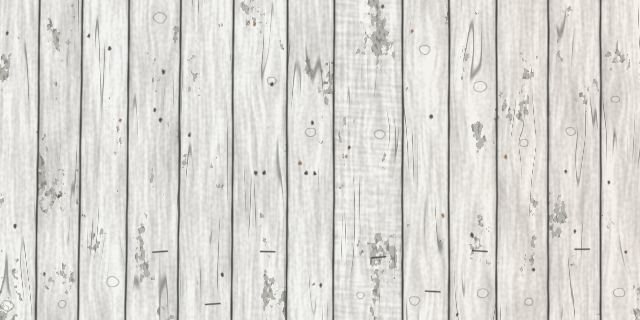
Give the GLSL for this texture, as a WebGL 2 fragment shader.

```glsl
#version 300 es
precision highp float;
// Thirteen upright boards of weathered white paint, parted by thin dark gaps.
// Stretched gradient noise gives the grain, bent around knots; thresholded noise
// chips the paint, and hashed positions scatter knots, nail holes and bent nails.

uniform vec2 u_resolution;
out vec4 fragColor;

const int BOARDS = 13;
// Gap positions at mid height, in canvas heights, and paint loss of each board
const float EDGE[14] = float[](-0.03, 0.118, 0.251, 0.398, 0.560, 0.727, 0.897,
                               1.043, 1.258, 1.403, 1.552, 1.713, 1.877, 2.04);
const float WEAR[13] = float[](0.4, 0.95, 0.2, 0.75, 0.45, 0.35, 0.3,
                               0.6, 0.15, 0.25, 0.6, 0.45, 0.35);
const int SAWN_BOARD = 7;
const float GAP_HALF_WIDTH = 0.0026;
const float LEAN = 0.014;
const float KNOT_CHANCE = 0.6;
const float NAIL_CHANCE = 0.55;
const float HOLE_CHANCE = 0.6;
const float HOLE_ROW = 0.455;

const vec3 WHITE = vec3(0.94, 0.94, 0.93);
const vec3 WORN  = vec3(0.80, 0.79, 0.78);
const vec3 BARE  = vec3(0.65, 0.65, 0.62);
const vec3 DARK  = vec3(0.45, 0.45, 0.42);
const vec3 GAP   = vec3(0.27, 0.27, 0.25);
const vec3 IRON  = vec3(0.27, 0.23, 0.21);
const vec3 RUST  = vec3(0.56, 0.40, 0.28);
const vec3 WARM  = vec3(1.0, 0.985, 0.965);

vec2 hash2(vec2 p) {
    vec3 q = fract(p.xyx * vec3(0.1031, 0.1030, 0.0973));
    q += dot(q, q.yzx + 33.33);
    return fract((q.xx + q.yz) * q.zy);
}

float corner(vec2 cell, vec2 offset, vec2 f) {
    float a = 6.2832 * hash2(cell + offset).x;
    return dot(vec2(cos(a), sin(a)), f - offset);
}

float noise(vec2 p) {
    vec2 i = floor(p), f = p - i;
    vec2 w = f * f * f * (f * (f * 6.0 - 15.0) + 10.0);
    return 1.4 * mix(mix(corner(i, vec2(0, 0), f), corner(i, vec2(1, 0), f), w.x),
                     mix(corner(i, vec2(0, 1), f), corner(i, vec2(1, 1), f), w.x), w.y);
}

float fbm(vec2 p) {
    return noise(p) + 0.5 * noise(p * 2.03 + 7.1) + 0.25 * noise(p * 4.1 + 3.7);
}

float edgeAt(int i, float y) {
    float e = EDGE[i];
    return e + LEAN * clamp(1.2 - e, 0.0, 1.0) * (y - 0.5)
             + 0.002 * noise(vec2(y * 4.0, e * 31.0));
}

// Coverage of a shape from its signed distance
float fill(float d, float soft) { return 1.0 - smoothstep(-soft, soft, d); }

void main() {
    float px = 1.0 / u_resolution.y;
    vec2 p = gl_FragCoord.xy * px;

    // Board under this point
    int board = 0;
    for (int i = 1; i < BOARDS; i++) board += int(p.x > edgeAt(i, p.y));
    float left = edgeAt(board, p.y), right = edgeAt(board + 1, p.y);
    float width = right - left, middle = 0.5 * (left + right);
    float id = float(board), wear = WEAR[board];
    vec2 seed = vec2(id * 17.3, id * 5.7);

    // Knots push the grain aside and leave a thin ring
    float u = p.x + 0.006 * noise(vec2(p.x * 6.0, p.y * 2.5) + seed);
    float ring = 0.0, heart = 0.0;
    for (int k = 0; k < 2; k++) {
        vec2 h = hash2(vec2(id + 3.0, float(k) + 41.0));
        vec2 g = hash2(vec2(id + 71.0, float(k) + 9.0));
        float y = k == 0 ? 0.03 + 0.09 * h.y : 0.55 + 0.42 * h.y;
        float r = mix(0.012, 0.023, g.y) * step(h.x, KNOT_CHANCE);
        vec2 q = p - vec2(middle + (g.x - 0.5) * 0.5 * width, y);
        vec2 s = q / vec2(1.0, 1.9);
        float reach = 5.0 * r * r;
        u -= s.x * reach / (dot(s, s) + reach + 1e-6);
        float d = length(q * vec2(1.0, 1.2)) + 0.003 * noise(q * 60.0 + seed) - r;
        ring += step(0.001, r) * fill(abs(d) - 0.0012, px);
        heart += step(0.001, r) * fill(d, 0.008);
    }

    // Painted grain
    vec2 grain = vec2(u, p.y) + seed;
    float cathedral = sin(6.2832 * (u * 42.0 + 2.5 * noise(grain * vec2(9.0, 1.4))));
    float tone = 0.70 + 0.3 * (0.4 - wear) + 0.35 * noise(grain * vec2(13.0, 2.5))
               + 0.50 * noise(grain * vec2(55.0, 4.0)) + 0.42 * noise(grain * vec2(115.0, 11.0))
               + 0.30 * noise(p * vec2(95.0, 75.0) + seed) + 0.09 * cathedral + 0.15 * heart;
    if (board == SAWN_BOARD) tone += 0.45 * noise(vec2(p.x * 9.0, p.y * 85.0 + p.x * 6.0));
    vec3 color = mix(WORN, WHITE, clamp(tone, -0.35, 1.12));
    color *= mix(vec3(1.0), WARM, smoothstep(0.9, 1.8, p.x));

    // Chipped paint, heavier along one side of each board
    float side = (p.x - middle) / width * (hash2(seed).x < 0.4 ? -1.0 : 1.0);
    float chip = fbm(grain * vec2(13.0, 4.5)) + 0.5 * fbm(p * vec2(58.0, 40.0) + seed)
               + 0.3 * side - 0.86 + 0.45 * wear;
    vec3 wood = mix(BARE, DARK, smoothstep(0.0, 0.6, noise(p * vec2(110.0, 60.0))));
    color = mix(color, wood, 0.75 * smoothstep(0.0, 0.16, chip));

    // Drying cracks follow the grain
    float crack = abs(noise(grain * vec2(34.0, 1.8) + 11.0));
    float broken = smoothstep(0.12, 0.4, noise(grain * vec2(16.0, 3.5) + 29.0));
    color = mix(color, DARK, 0.65 * broken * fill(crack - 0.04, 0.04));
    color = mix(color, DARK, 0.6 * min(ring, 1.0));

    // Nail holes: a pair in one row, the others loose
    for (int k = 0; k < 5; k++) {
        vec2 h = hash2(vec2(id + 13.0, float(k) + 57.0));
        vec2 g = hash2(vec2(id + 29.0, float(k) + 83.0));
        bool paired = k < 2;
        vec2 c = paired ? vec2(middle + (float(k) - 0.5) * 0.027, HOLE_ROW + 0.006 * g.y)
                        : vec2(middle + (h.x - 0.5) * 0.75 * width, h.y);
        bool present = paired ? abs(id - 5.5) < 1.0 : g.x < HOLE_CHANCE;
        float d = length((p - c) * vec2(1.0, 0.75)) - mix(0.003, 0.0055, g.y);
        d += 0.002 * noise(p * 130.0);
        vec3 tint = !paired && g.x < 0.2 ? RUST : IRON;
        if (present) color = mix(color, tint, 0.85 * fill(d, px));
    }

    // Bent nails low on the boards
    vec2 n = hash2(vec2(id + 91.0, 19.0));
    vec2 q = p - vec2(middle + 0.15 * width, 0.05 + 0.18 * n.y);
    q.y += (n.x - 0.3) * 0.4 * q.x;
    float nail = length(vec2(max(abs(q.x) - 0.022, 0.0), q.y)) - 0.0022;
    if (n.x < NAIL_CHANCE) color = mix(color, IRON, 0.85 * fill(nail, px));

    // Shaded board sides and the dark gap
    float d = min(p.x - left, right - p.x);
    color *= 1.0 - 0.2 * exp(-max(d, 0.0) / 0.005);
    float gapWidth = GAP_HALF_WIDTH + 0.0013 * noise(vec2(p.y * 14.0, id));
    color = mix(color, GAP, 0.95 * fill(d - gapWidth, px));
    fragColor = vec4(clamp(color, 0.0, 1.0), 1.0);
}
```
